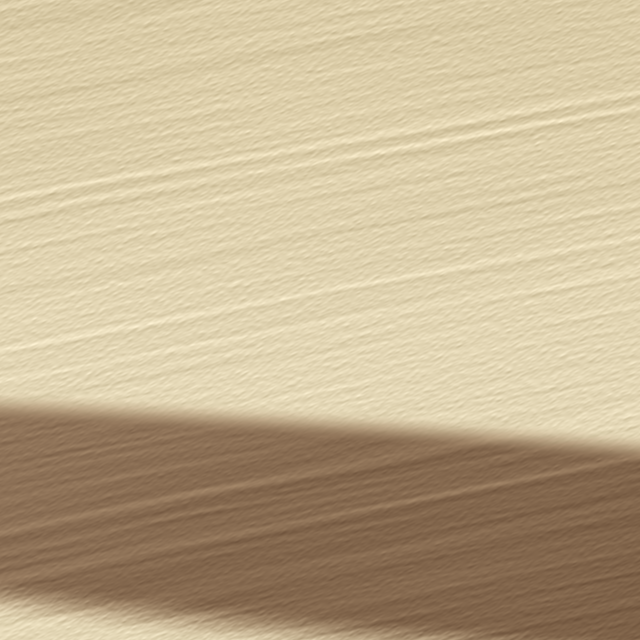
A WebGL 1 fragment shader for this texture:

```glsl
precision highp float;

uniform vec2 u_resolution;

vec2 hash2(vec2 cell) {
  vec2 q = vec2(dot(cell, vec2(127.1, 311.7)), dot(cell, vec2(269.5, 183.3)));
  return fract(sin(q) * 43758.55);
}

// Sum of soft bumps around one scattered point per cell.
float cellular(vec2 p) {
  vec2 cell = floor(p);
  vec2 local = fract(p);
  float total = 0.0;
  for (int j = -1; j <= 1; j++) {
    for (int i = -1; i <= 1; i++) {
      vec2 offset = vec2(float(i), float(j));
      vec2 delta = offset + hash2(cell + offset) - local;
      total += exp(-7.0 * dot(delta, delta));
    }
  }
  return total;
}

// Slanted cells lit from one side.
float embossedGrain(vec2 uv, float angle, vec2 density) {
  float c = cos(angle);
  float s = sin(angle);
  vec2 p = vec2(c * uv.x + s * uv.y, c * uv.y - s * uv.x) * density;
  return cellular(p) - cellular(p + vec2(0.12, 0.45));
}

// Long continuous fibres: layered sines with uneven spacing.
float fibres(float across, float along) {
  float sum = 0.0;
  float frequency = 130.0;
  for (int i = 0; i < 6; i++) {
    float k = float(i);
    float drift = 0.6 * sin(along * (2.1 + 0.6 * k) + across * 17.0 + k * 2.4);
    float bend = 1.6 * sin(across * (23.0 + 9.0 * k) + k * 4.1);
    float strength = 0.65 + 0.35 * sin(across * (31.0 - 3.0 * k) + along * 2.5 + k * 5.3);
    sum += strength * sin(across * frequency + drift + bend + k * 1.7);
    frequency *= 1.38;
  }
  return 0.36 * sum;
}

// Thin broken threads from cells stretched along the slope.
float threads(float across, float along) {
  vec2 p = vec2(along * 3.5, across * 85.0);
  return cellular(p) - cellular(p + vec2(0.0, 0.55));
}

float ridge(float across, float center, float width) {
  float d = (across - center) / width;
  return exp(-d * d);
}

// A bright crest with a dark groove below it.
float crease(float across, float center, float width) {
  return ridge(across, center, width) - 0.65 * ridge(across, center - 2.1 * width, width);
}

float litCreases(float v) {
  return crease(v, 0.690, 0.005) + crease(v, 0.663, 0.005)
       + 0.8 * crease(v, 0.612, 0.004) + crease(v, 0.453, 0.004)
       + 0.6 * crease(v, 0.403, 0.006) - 0.6 * ridge(v, 0.544, 0.005)
       - 0.6 * ridge(v, 0.840, 0.006) - 0.7 * ridge(v, 0.955, 0.007);
}

float shadedCreases(float v) {
  return crease(v, 0.167, 0.006) + crease(v, 0.092, 0.006)
       + 0.7 * crease(v, 0.020, 0.006) - 0.8 * ridge(v, 0.045, 0.007)
       + 0.6 * crease(v, -0.055, 0.007);
}

// Coverage of the shadow band between its two blurred borders.
float shadowBand(vec2 uv, float wobble) {
  float top = 0.370 - 0.048 * uv.x - 0.019 * uv.x * uv.x + wobble;
  float bottom = 0.064 - 0.118 * uv.x + 0.025 * uv.x * uv.x + wobble;
  float below = 1.0 - smoothstep(top - 0.028, top + 0.020, uv.y);
  float above = smoothstep(bottom - 0.034, bottom + 0.034, uv.y);
  return below * above;
}

void main() {
  vec2 uv = gl_FragCoord.xy / u_resolution;

  // Coordinate across the fibres, which steepen slightly downward.
  float slope = 0.205 - 0.045 * uv.y;
  float across = uv.y - slope * uv.x;
  across += 0.0010 * sin(uv.x * 9.0 + across * 14.0);
  float streak = fibres(across, uv.x) + 0.9 * threads(across, uv.x);

  float grain = 0.55 * embossedGrain(uv, 0.55, vec2(50.0, 135.0))
              + 0.60 * embossedGrain(uv, 0.45, vec2(85.0, 210.0));
  float patches = sin(uv.x * 5.0 + 2.0 * sin(uv.y * 7.0)) * sin(uv.y * 11.0 - uv.x * 3.0);

  // Sunlit surface, palest just above the shadow.
  vec3 lit = mix(vec3(0.895, 0.845, 0.715), vec3(0.860, 0.803, 0.660),
                 smoothstep(0.33, 0.95, uv.y));
  float litRelief = 0.021 * streak + 0.046 * litCreases(across) + 0.055 * grain;
  lit += litRelief * vec3(0.95, 1.0, 1.1) + 0.006 * patches;

  // Shaded surface, deepening toward the lower right.
  float depth = clamp(0.55 * uv.x + 1.6 * (0.34 - uv.y), 0.0, 1.0);
  vec3 shaded = mix(vec3(0.565, 0.455, 0.350), vec3(0.490, 0.380, 0.280), depth);
  float shadedRelief = 0.027 * streak + 0.045 * shadedCreases(across) + 0.034 * grain;
  shaded += shadedRelief * vec3(1.0, 0.98, 0.85) + 0.007 * patches;

  float shadow = shadowBand(uv, 0.002 * streak + 0.002 * grain);
  vec3 color = mix(lit, shaded, shadow);
  color += vec3(0.03, 0.0, -0.03) * shadow * (1.0 - shadow);

  gl_FragColor = vec4(clamp(color, 0.0, 1.0), 1.0);
}
```
